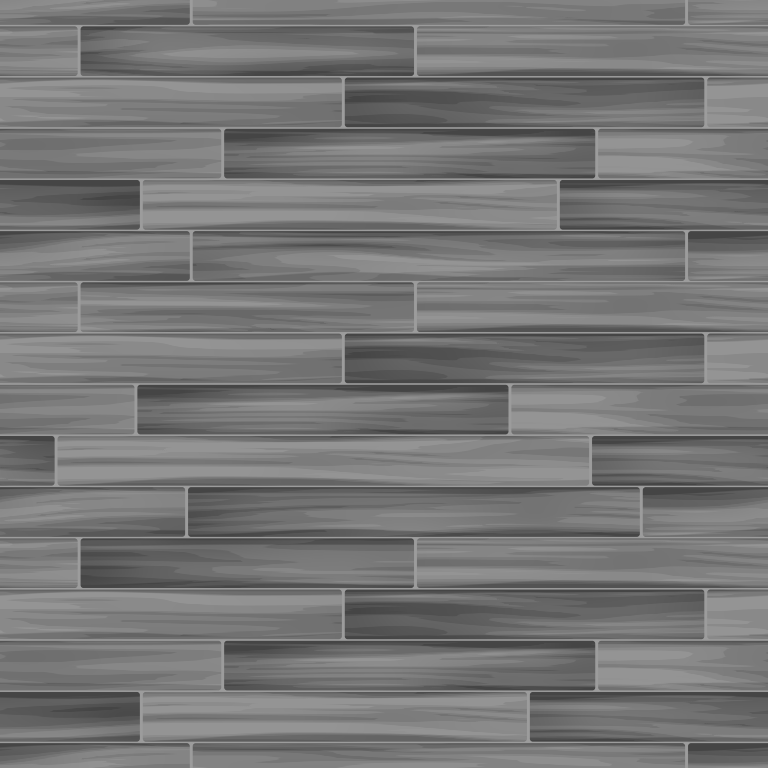
A Shadertoy shader for this texture:

```glsl
const float ROWS = 15.0;
const float CYCLE = 5.0;
const float SEAM_TONE = 0.61;
const vec2 SEAM_HALF = vec2(0.0019, 0.0010);

float hash(vec2 p) {
    return fract(sin(dot(p, vec2(127.1, 311.7))) * 43758.5453);
}

float noise(vec2 p) {
    vec2 i = floor(p), f = fract(p);
    f = f * f * (3.0 - 2.0 * f);
    return mix(mix(hash(i), hash(i + vec2(1, 0)), f.x),
               mix(hash(i + vec2(0, 1)), hash(i + vec2(1, 1)), f.x), f.y);
}

float roundedBox(vec2 p, vec2 halfSize, float radius) {
    vec2 q = abs(p) - halfSize + radius;
    return length(max(q, 0.0)) + min(max(q.x, q.y), 0.0) - radius;
}

// Left joint, right joint, inner plank tone, outer plank tone
vec4 rowPlan(float row) {
    vec4 plans[5] = vec4[5](
        vec4(0.249, 0.894, 0.44, 0.46),
        vec4(0.103, 0.541, 0.42, 0.51),
        vec4(0.447, 0.919, 0.43, 0.53),
        vec4(0.290, 0.777, 0.42, 0.53),
        vec4(0.184, 0.727, 0.54, 0.41));
    vec4 plan = plans[int(mod(row, CYCLE))];

    // Irregular rows break the cycle
    if (row == 8.0) plan.xy -= 0.113;
    if (row == 9.0) plan.xy += vec2(-0.111, 0.042);
    if (row == 10.0) plan.xy -= vec2(0.006, 0.059);
    if (row == 14.0) plan.y -= 0.039;
    if (row == 0.0 || row == 6.0) plan.z += 0.08;
    return plan;
}

// Flat bands with smoothed borders
float posterize(float value, float levels) {
    float f = value * levels;
    float w = clamp(fwidth(f), 0.03, 0.9);
    return (floor(f) + smoothstep(1.0 - w, 1.0, fract(f))) / levels;
}

// Long tapering streaks; p.x runs along the plank, p.y across it
float grain(vec2 p, float seed) {
    vec2 origin = vec2(seed * 37.0, seed * 91.0);
    float y = p.y + 0.3 * (noise(vec2(p.x * 4.0, p.y * 1.5) + origin) - 0.5);
    float broad = noise(vec2(p.x * 3.0, y * 4.5) + origin);
    float fine = noise(vec2(p.x * 5.0, y * 13.0) + origin + 17.0);
    return posterize(0.6 * broad + 0.4 * fine, 7.0) - 0.43;
}

// Dark strip of uneven thickness along one long edge
float edgeStrip(float x, float depth, float seed) {
    float thickness = 0.03 + 0.16 * noise(vec2(x * 5.0, seed * 53.0));
    return 1.0 - smoothstep(thickness - 0.02, thickness + 0.02, depth);
}

float plankTone(vec2 p, float len, float base, float seed) {
    float darkness = 1.0 - smoothstep(0.42, 0.50, base);
    float tone = base + 0.30 * grain(p, seed);

    // Soft stain, strongest on the dark planks
    float stain = noise(vec2(p.x * 6.0, p.y * 1.5) + seed * 71.0) - 0.5;
    tone += mix(0.03, 0.13, darkness) * stain;
    float ends = 1.0 - smoothstep(0.0, 0.10, min(p.x, len - p.x));
    tone -= 0.035 * darkness * ends;

    // Worn long edges
    tone -= 0.10 * edgeStrip(p.x, p.y, seed + 0.3);
    tone -= 0.09 * edgeStrip(p.x, 1.0 - p.y, seed + 0.7);
    tone -= 0.06 * (1.0 - smoothstep(0.02, 0.07, p.y));
    return clamp(tone, 0.27, 0.58);
}

void mainImage(out vec4 fragColor, in vec2 fragCoord) {
    vec2 uv = fragCoord / iResolution.xy;
    float pixel = 1.0 / iResolution.y;

    // Rows are counted downwards, with half a row at the top
    float down = (1.0 - uv.y) * ROWS + 0.5;
    float row = mod(floor(down), ROWS);
    float across = fract(down);

    // Inner plank lies between the joints, outer plank wraps around
    vec4 plan = rowPlan(row);
    bool isInner = uv.x >= plan.x && uv.x < plan.y;
    float start = isInner ? plan.x : plan.y;
    float span = plan.y - plan.x;
    float len = isInner ? span : 1.0 - span;
    float along = fract(uv.x - start);

    // Most planks recur each cycle; some inner ones are unique
    float kind = mod(row, CYCLE);
    float variant = isInner && kind < 2.0 ? row : kind;
    float seed = hash(vec2(variant, isInner ? 3.0 : 8.0));
    float base = isInner ? plan.z : plan.w;
    float tone = plankTone(vec2(along, across), len, base, seed);

    // Pale seams around rounded planks
    vec2 size = vec2(len, 1.0 / ROWS);
    vec2 centered = vec2(along, across / ROWS) - 0.5 * size;
    float d = roundedBox(centered, 0.5 * size - SEAM_HALF, 0.004);
    float seam = smoothstep(-0.6 * pixel, 0.6 * pixel, d);
    fragColor = vec4(vec3(mix(tone, SEAM_TONE, seam)), 1.0);
}
```
